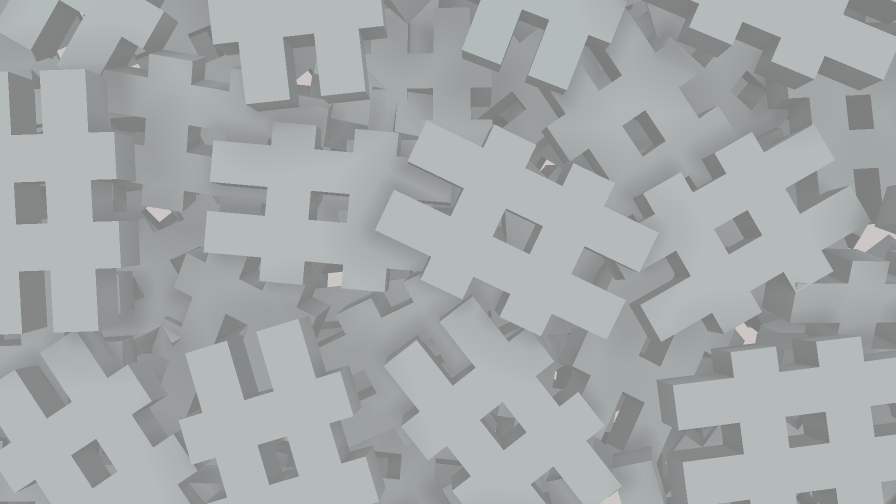
Write a WebGL 1 fragment shader that draws this pattern.

```glsl
precision highp float;
// A heap of grey lattice blocks, each made of two long and two short crossed bars.
// Blocks sit on jittered grids in stacked layers; every view ray is intersected
// with the bars exactly, then shaded by facing, depth and nearby occlusion.
uniform vec2 u_resolution;

const int LAYERS = 5;
const float SPACING = 0.47;      // grid pitch of a layer
const float LAYER_DROP = 0.19;   // height between layers
const float EYE_HEIGHT = 1.6;
const float FAR = 100.0;
const float BLOCK_RADIUS = 0.29;
const vec3 LONG_BAR = vec3(0.25, 0.043, 0.05);
const vec3 SHORT_BAR = vec3(0.045, 0.165, 0.05);
const vec2 BAR_OFFSET = vec2(0.085, 0.073);
const vec3 SHADOW_GREY = vec3(0.465, 0.47, 0.47);
const vec3 LIGHT_GREY = vec3(0.71, 0.735, 0.735);
const vec3 FLOOR_COLOUR = vec3(0.80, 0.78, 0.77);

vec3 hash3(vec3 p) {
  p = fract(p * vec3(0.1031, 0.1030, 0.0973));
  p += dot(p, p.yxz + 33.33);
  return fract((p.xxy + p.yxx) * p.zyx);
}

// Placement of blocks
vec2 layerShift(float layer) { return layer * vec2(0.37, 0.61) + vec2(0.15, 0.3); }

vec2 cellAt(vec2 p, float layer) { return floor(p / SPACING + layerShift(layer)); }

vec3 blockCentre(vec2 cell, float layer) {
  vec3 r = hash3(vec3(cell + 40.0, layer * 7.0 + 3.0)) - 0.5;
  float checker = mod(cell.x + cell.y, 2.0);
  vec2 xy = (cell + 0.5 - layerShift(layer) + 0.28 * r.xy) * SPACING;
  return vec3(xy, -layer * LAYER_DROP - 0.1 * checker + 0.03 * r.z);
}

mat3 blockRotation(vec2 cell, float layer) {
  vec3 r = hash3(vec3(cell + 71.0, layer * 5.0 + 11.0));
  vec2 tilt = (r.xy - 0.5) * (0.14 + 0.55 * min(layer, 2.0));
  float yaw = 6.2832 * r.z;
  vec2 s = sin(tilt), c = cos(tilt);
  float sy = sin(yaw), cy = cos(yaw);
  return mat3(1.0, 0.0, 0.0, 0.0, c.x, s.x, 0.0, -s.x, c.x)
       * mat3(c.y, 0.0, -s.y, 0.0, 1.0, 0.0, s.y, 0.0, c.y)
       * mat3(cy, sy, 0.0, -sy, cy, 0.0, 0.0, 0.0, 1.0);
}

// Nearer of the old hit and this bar; xyz is the local normal, w the distance
vec4 hitBar(vec4 best, vec3 origin, vec3 dir, vec3 halfSize) {
  vec3 inv = 1.0 / dir;
  vec3 mid = -inv * origin, reach = abs(inv) * halfSize;
  vec3 enter = mid - reach, leave = mid + reach;
  float tIn = max(max(enter.x, enter.y), enter.z);
  float tOut = min(min(leave.x, leave.y), leave.z);
  if (tIn > tOut || tIn < 0.0 || tIn >= best.w) return best;
  vec3 normal = -sign(dir) * step(enter.yzx, enter) * step(enter.zxy, enter);
  return vec4(normal, tIn);
}

vec4 traceHeap(vec3 eye, vec3 dir) {
  vec4 best = vec4(0.0, 0.0, 1.0, FAR);
  for (int l = 0; l < LAYERS; l++) {
    float layer = float(l);
    vec3 onLayer = eye - dir * (eye.z + layer * LAYER_DROP) / dir.z;
    vec2 home = cellAt(onLayer.xy, layer);
    for (int j = -1; j <= 1; j++) for (int i = -1; i <= 1; i++) {
      vec2 cell = home + vec2(float(i), float(j));
      vec3 toEye = eye - blockCentre(cell, layer);
      if (length(cross(toEye, dir)) > BLOCK_RADIUS) continue;
      mat3 rot = blockRotation(cell, layer);
      vec3 o = toEye * rot, d = dir * rot;
      vec3 shiftX = vec3(BAR_OFFSET.x, 0.0, 0.0), shiftY = vec3(0.0, BAR_OFFSET.y, 0.0);
      vec4 hit = hitBar(vec4(0.0, 0.0, 0.0, best.w), o - shiftY, d, LONG_BAR);
      hit = hitBar(hit, o + shiftY, d, LONG_BAR);
      hit = hitBar(hit, o - shiftX, d, SHORT_BAR);
      hit = hitBar(hit, o + shiftX, d, SHORT_BAR);
      if (hit.w < best.w) best = vec4(rot * hit.xyz, hit.w);
    }
  }
  return best;
}

float boxDistance(vec3 p, vec3 halfSize) {
  vec3 q = abs(p) - halfSize;
  return length(max(q, 0.0)) + min(max(q.x, max(q.y, q.z)), 0.0);
}

float blockDistance(vec3 p) {
  p = abs(p);
  return min(boxDistance(p - vec3(0.0, BAR_OFFSET.y, 0.0), LONG_BAR),
             boxDistance(p - vec3(BAR_OFFSET.x, 0.0, 0.0), SHORT_BAR));
}

// Openness around a surface point, from a near and a far probe
float openness(vec3 p, vec3 normal) {
  vec2 probe = vec2(0.045, 0.13), room = probe;
  for (int l = 0; l < LAYERS; l++) for (int j = -1; j <= 1; j++) for (int i = -1; i <= 1; i++) {
    float layer = float(l);
    vec2 cell = cellAt(p.xy, layer) + vec2(float(i), float(j));
    vec3 offset = p - blockCentre(cell, layer);
    if (length(offset) > BLOCK_RADIUS + 2.0 * probe.y) continue;
    mat3 rot = blockRotation(cell, layer);
    vec3 o = offset * rot, n = normal * rot;
    room = min(room, vec2(blockDistance(o + n * probe.x), blockDistance(o + n * probe.y)));
  }
  return dot(clamp(room / probe, 0.0, 1.0), vec2(0.5));
}

vec3 shade(vec2 p) {
  vec3 eye = vec3(0.0, 0.0, EYE_HEIGHT);
  vec3 dir = normalize(vec3(p, -EYE_HEIGHT));
  vec4 hit = traceHeap(eye, dir);
  if (hit.w >= FAR) return FLOOR_COLOUR;
  vec3 pos = eye + dir * hit.w;
  float facing = 0.36 + 0.64 * max(hit.z, 0.0) + dot(hit.xy, vec2(0.09, 0.13));
  float depthFade = exp(-1.1 * max(0.0, -pos.z - 0.06));
  float tone = facing * depthFade * mix(0.4, 1.0, openness(pos, hit.xyz));
  return mix(SHADOW_GREY, LIGHT_GREY, clamp(tone, 0.0, 1.0));
}

void main() {
  // Four samples smooth the edges
  vec3 colour = vec3(0.0);
  for (int s = 0; s < 4; s++) {
    vec2 sub = vec2(mod(float(s), 2.0), floor(float(s) * 0.5)) * 0.5 - 0.25;
    colour += shade((gl_FragCoord.xy + sub - 0.5 * u_resolution) / u_resolution.y);
  }
  gl_FragColor = vec4(colour * 0.25, 1.0);
}
```
